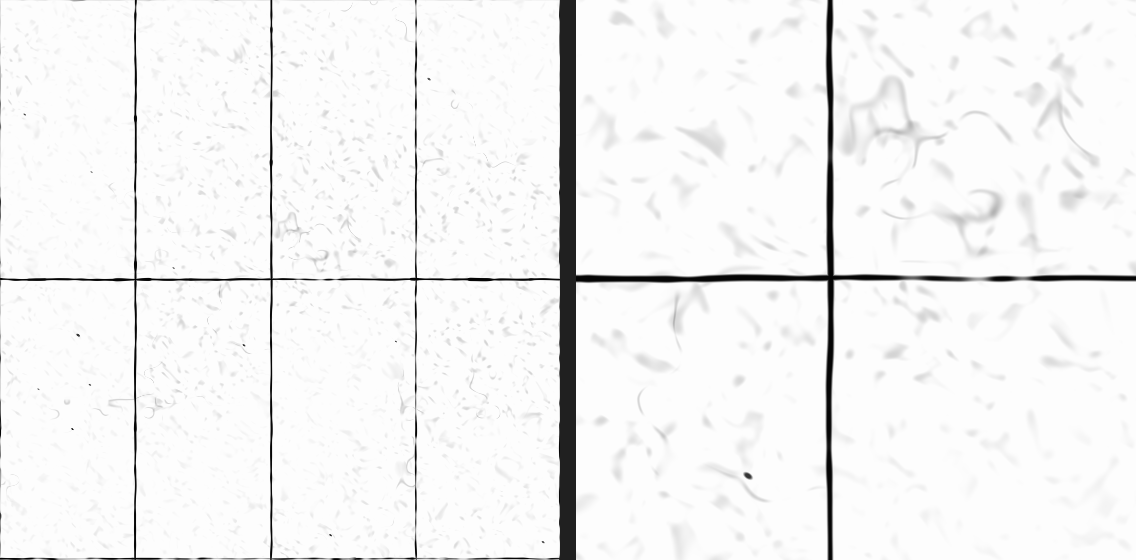
Left: the whole. Right: its middle third, enlarged.
This texture is drawn by a WebGL 1 fragment shader. Its source:

```glsl
precision highp float;
// Pale stone slabs, four columns by two rows, parted by thin black joints.
// Joints are distance bands whose width and ink vary with noise; the faces
// carry faint streaky grain, broken hairlines and a few dark pits.

uniform vec2 u_resolution;

#define COLUMNS 4
#define COLUMN_JOG 0.0155
#define JOINT_HALF 0.0018
#define JOINT_WANDER 0.0014
#define EDGE_WEAR 0.66
#define GRAIN_DEPTH 0.17
#define HAIRLINE_DEPTH 0.16
#define PIT_GRID 11.0
#define PIT_CHANCE 0.13
#define STONE vec3(0.992)
#define INK vec3(0.02)

const float PI = 3.14159265;

float hash(vec2 p) {
  return fract(sin(dot(p, vec2(127.1, 311.7))) * 43758.5453);
}

float noise(vec2 p) {
  vec2 i = floor(p);
  vec2 f = fract(p);
  f = f * f * (3.0 - 2.0 * f);
  float low = mix(hash(i), hash(i + vec2(1.0, 0.0)), f.x);
  float high = mix(hash(i + vec2(0.0, 1.0)), hash(i + 1.0), f.x);
  return mix(low, high, f.y);
}

// Ink of one joint: offset across it, position along it, wear from 0 to 1
float joint(float offset, float along, float seed, float wear, float soft) {
  float rough = noise(vec2(along * 75.0, seed));
  float coarse = noise(vec2(along * 14.0, seed + 20.0));
  float chip = smoothstep(0.86, 1.0, noise(vec2(along * 38.0, seed + 40.0)));
  offset += (noise(vec2(along * 30.0, seed + 60.0)) - 0.5) * JOINT_WANDER;
  float halfWidth = JOINT_HALF * (0.75 + 0.4 * rough - 0.45 * wear + 0.6 * chip);
  float ink = smoothstep(wear - 0.3, wear + 0.2, 0.55 * rough + 0.45 * coarse);
  float band = 1.0 - smoothstep(halfWidth - soft, halfWidth + soft, abs(offset));
  return band * mix(0.22, 1.0, ink);
}

// Short slanted flecks, denser in broad patches
float grain(vec2 uv) {
  vec2 warp = vec2(noise(uv * 28.0), noise(uv * 28.0 + 51.0)) - 0.5;
  vec2 q = uv + 0.022 * warp;
  vec2 slant = vec2(dot(q, vec2(0.8, -0.6)), dot(q, vec2(0.6, 0.8)));
  float fleck = 0.6 * noise(slant * vec2(80.0, 165.0))
              + 0.4 * noise(slant * vec2(170.0, 105.0) + 17.0);
  float cover = smoothstep(0.2, 0.85, noise(uv * 6.0 + 3.0));
  return smoothstep(0.58, 0.95, fleck) * (0.3 + 0.7 * cover);
}

// Broken contour lines of a noise field
float hairlines(vec2 uv) {
  float field = 0.7 * noise(uv * 9.0 + 7.0) + 0.3 * noise(uv * 42.0);
  float line = 1.0 - smoothstep(0.0, 0.016, abs(field - 0.5));
  float patches = smoothstep(0.6, 0.82, noise(uv * 7.0 + 31.0));
  return line * patches * smoothstep(0.3, 0.7, noise(uv * 75.0));
}

// Sparse dark pits, at most one in each grid cell
float pits(vec2 uv, float soft) {
  vec2 cell = floor(uv * PIT_GRID);
  vec2 center = 0.2 + 0.6 * vec2(hash(cell + 3.1), hash(cell + 8.7));
  vec2 d = (fract(uv * PIT_GRID) - center) / PIT_GRID;
  d.y += 0.4 * d.x;
  float radius = mix(0.0009, 0.0026, hash(cell + 5.3));
  float dot01 = 1.0 - smoothstep(radius - soft, radius + soft, length(d * vec2(0.8, 1.1)));
  return dot01 * step(hash(cell + 1.9), PIT_CHANCE) * mix(0.4, 0.95, hash(cell + 6.2));
}

void main() {
  vec2 uv = gl_FragCoord.xy / u_resolution;
  float soft = max(0.0009, 0.6 / min(u_resolution.x, u_resolution.y));

  // Slab faces
  float shade = GRAIN_DEPTH * grain(uv) + HAIRLINE_DEPTH * hairlines(uv);
  shade = max(shade, pits(uv, soft));

  // Column joints, slightly uneven in spacing; the outer ones are worn
  for (int i = 0; i <= COLUMNS; i++) {
    float k = float(i);
    float t = k / float(COLUMNS);
    float s = sin(PI * t);
    float x = t - COLUMN_JOG * (s * s + 0.03 * sin(2.0 * PI * t));
    float outer = step(0.49, abs(t - 0.5));
    float wear = mix(0.08 + 0.3 * step(0.7, t), EDGE_WEAR, outer);
    shade = max(shade, joint(uv.x - x, uv.y, k + 1.0, wear, soft));
  }

  // Row joints: solid in the middle with one faded stretch, worn at the edges
  float faded = smoothstep(0.5, 0.53, uv.x) * (1.0 - smoothstep(0.58, 0.65, uv.x));
  shade = max(shade, joint(uv.y - 0.501, uv.x, 11.0, 0.08 + 0.4 * faded, soft));
  shade = max(shade, joint(uv.y - 0.0022, uv.x, 12.0, 0.42, soft));
  shade = max(shade, 0.5 * joint(uv.y - 1.0, uv.x, 13.0, 0.9, soft));

  gl_FragColor = vec4(mix(STONE, INK, clamp(shade, 0.0, 1.0)), 1.0);
}
```
